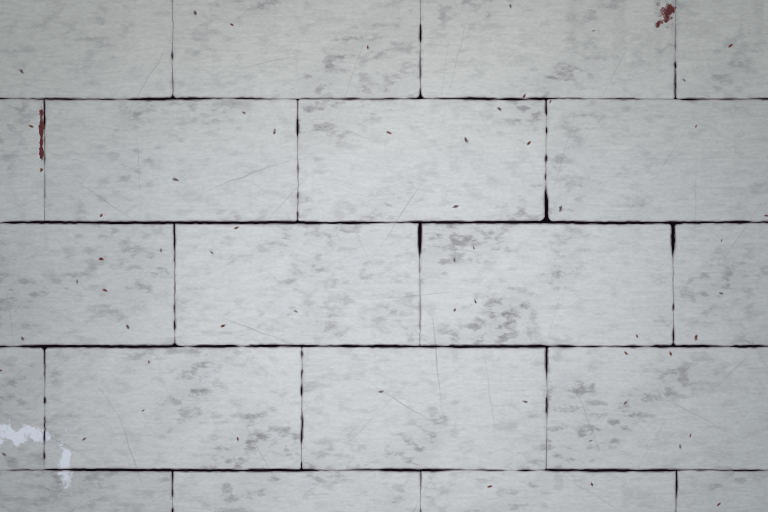
This texture is drawn by a WebGL 1 fragment shader. Its source:

```glsl
precision highp float;
uniform vec2 u_resolution;

// Layout, in canvas heights
const vec2 BLOCK = vec2(0.490, 0.2417);
const vec2 ORIGIN = vec2(0.093, 0.082);
const float JOINT_JITTER = 0.008;
const float JOINT_CLOSED = -0.0014;
const float BED_OPEN = 0.0024;
const float HEAD_OPEN = 0.0032;
const float CORNER_MAX = 0.011;

// Surface
const float GRAIN = 0.060;
const float GRIME = 0.12;
const float TONE_SPREAD = 0.018;

// Colours
const vec3 PAINT_LIGHT = vec3(0.808, 0.820, 0.832);
const vec3 PAINT_SHADE = vec3(0.605, 0.623, 0.632);
const vec3 SMUDGE = vec3(0.460, 0.460, 0.480);
const vec3 SEAM = vec3(0.280, 0.240, 0.260);
const vec3 GAP = vec3(0.060, 0.040, 0.060);
const vec3 RUST = vec3(0.270, 0.100, 0.110);
const vec3 SPLASH = vec3(0.810, 0.830, 0.900);

float hash(vec2 p) {
  vec3 q = fract(vec3(p.xyx) * 0.1031);
  q += dot(q, q.yzx + 33.33);
  return fract((q.x + q.y) * q.z);
}

float noise(vec2 p) {
  vec2 i = floor(p);
  vec2 f = fract(p);
  f = f * f * (3.0 - 2.0 * f);
  return mix(mix(hash(i), hash(i + vec2(1.0, 0.0)), f.x),
             mix(hash(i + vec2(0.0, 1.0)), hash(i + 1.0), f.x), f.y);
}

float fbm(vec2 p) {
  float sum = 0.0;
  float gain = 0.5;
  for (int i = 0; i < 5; i++) {
    sum += gain * noise(p);
    p = mat2(1.6, 1.2, -1.2, 1.6) * p + 17.3;
    gain *= 0.55;
  }
  return sum;
}

// Scattered rough ellipses, one per grid cell at most; returns coverage and a random tag
vec2 scatter(vec2 p, float cell, float chance, vec2 size, float seed) {
  vec2 id = floor(p / cell) + seed;
  vec2 spot = 0.35 + 0.3 * vec2(hash(id + 3.1), hash(id + 7.7));
  vec2 d = (fract(p / cell) - spot) * cell;
  float angle = 3.14159 * hash(id + 11.9);
  float c = cos(angle);
  float s = sin(angle);
  d = mat2(c, -s, s, c) * d;
  d.y += 0.08 * size.x * (noise(p * 40.0) - 0.5);
  vec2 radius = size * mix(0.35, 1.0, hash(id + 19.3));
  float px = 1.0 / u_resolution.y;
  float edge = (length(d / radius) - 0.6 - 0.8 * noise(p * 300.0)) * radius.y;
  float cover = 1.0 - smoothstep(-px, px, edge);
  return vec2(cover * step(hash(id), chance), hash(id + 23.5));
}

// Single rough-edged patch
float patchMask(vec2 p, vec2 centre, vec2 size) {
  float d = length((p - centre) / size) + 2.2 * (fbm(p * 60.0) - 0.5);
  return 1.0 - smoothstep(0.6, 1.1, d);
}

void main() {
  float px = 1.0 / u_resolution.y;
  vec2 p = gl_FragCoord.xy * px;
  float aspect = u_resolution.x * px;

  // Running bond with slightly uneven joints
  vec2 warp = vec2(noise(p * 17.0), noise(p * 11.0 + 40.0)) - 0.5;
  vec2 ragged = vec2(noise(p * 130.0), noise(p * 110.0 + 70.0)) - 0.5;
  vec2 g = (p + 0.002 * warp + 0.0012 * ragged - ORIGIN) / BLOCK;
  float row = floor(g.y);
  g.x -= 0.5 * mod(row, 2.0);
  vec2 joint = floor(g + 0.5);
  vec2 headId = vec2(joint.x, row);
  vec2 offset = (g - joint) * BLOCK;
  offset.x += JOINT_JITTER * (2.0 * hash(headId + 5.3) - 1.0);
  vec2 block = vec2(joint.x + step(0.0, offset.x), row);

  // Bed joints open and close; head joints are mostly shut and gape near one end
  float bedOpen = 0.75 * noise(vec2(p.x * 5.0, joint.y * 7.3));
  bedOpen += 0.5 * noise(vec2(p.x * 38.0, joint.y * 3.9));
  bedOpen = smoothstep(0.15, 0.85, bedOpen);
  float fromEnd = mix(fract(g.y), 1.0 - fract(g.y), step(0.4, hash(headId + 9.1)));
  float headOpen = 1.0 - smoothstep(0.15, 0.36, fromEnd);
  headOpen *= smoothstep(0.2, 0.6, hash(headId + 14.7));
  float crumbs = noise(vec2(p.y * 55.0, joint.x * 5.7 + row * 2.3));
  headOpen = max(headOpen, 0.65 * smoothstep(0.35, 0.95, crumbs));
  vec2 width = mix(vec2(JOINT_CLOSED), vec2(HEAD_OPEN, BED_OPEN), vec2(headOpen, bedOpen));
  vec2 edge = abs(offset) - width;
  float notch = hash(headId + 2.9 + 4.0 * joint.y);
  float corner = mix(0.0015, CORNER_MAX, notch * notch);
  float gap = max(corner, min(edge.x, edge.y)) - length(max(corner - edge, 0.0));

  // Painted face with light falling off to the sides
  float falloff = smoothstep(0.15, 1.0, length(p - vec2(0.5 * aspect, 0.43)));
  vec3 color = mix(PAINT_LIGHT, PAINT_SHADE, falloff);
  color += vec3(0.004, 0.0, -0.016) * smoothstep(0.5, 1.0, p.y);
  color += TONE_SPREAD * (hash(block + 31.0) - 0.5);
  float brush = noise(p * vec2(45.0, 240.0) + 4.0 * warp);
  color += GRAIN * (0.5 * brush + 0.5 * noise(p * vec2(190.0, 330.0)) - 0.5);

  // Soft diagonal grime broken by fine wear, and runs from the top
  vec2 slant = vec2(p.x + 0.7 * p.y, p.y - 0.7 * p.x);
  float cloud = smoothstep(0.42, 0.90, fbm(slant * vec2(4.0, 9.0) + block * 3.7));
  float wear = smoothstep(0.50, 0.85, fbm(p * vec2(45.0, 80.0)));
  float runs = smoothstep(0.5, 0.95, noise(vec2(p.x * 60.0, p.y * 6.0)));
  runs *= smoothstep(0.80, 1.0, p.y) * smoothstep(1.05, 1.2, p.x);
  color = mix(color, SMUDGE, GRIME * (cloud + wear + 4.0 * cloud * wear) + 0.35 * runs * brush);

  // Faint scratches and sparse flecks
  for (int i = 0; i < 3; i++) {
    float k = float(i);
    vec2 scratch = scatter(p + 0.07 * k, 0.19, 0.30, vec2(0.045, 0.0009), 50.0 + 13.0 * k);
    color = mix(color, SMUDGE, scratch.x * (0.10 + 0.35 * scratch.y));
    vec2 fleck = scatter(p + 0.031 * k, 0.10, 0.13, vec2(0.0048, 0.0024), 90.0 + 17.0 * k);
    color = mix(color, mix(SEAM, RUST, step(0.6, fleck.y)), 0.85 * fleck.x);
  }

  // Pale splash and rusty stains
  float splash = max(patchMask(p, vec2(0.04, 0.148), vec2(0.060, 0.022)),
                     patchMask(p, vec2(0.13, 0.09), vec2(0.016, 0.045)));
  color = mix(color, SPLASH, 0.7 * splash);
  float rust = max(patchMask(p, vec2(1.303, 0.977), vec2(0.016, 0.034)),
                   patchMask(p, vec2(0.081, 0.735), vec2(0.005, 0.050)));
  color = mix(color, RUST, 0.85 * rust);

  // Dirty rim, patchy seam line and dark opening
  float rim = 1.0 - smoothstep(0.0, 0.008, gap);
  color = mix(color, SMUDGE, 0.25 * rim * noise(p * 60.0));
  float seam = 1.0 - smoothstep(0.0008, 0.0014 + px, gap);
  color = mix(color, SEAM, seam * (0.20 + 0.35 * noise(p * 45.0 + 9.0)));
  color = mix(color, GAP, 1.0 - smoothstep(-0.8 * px, 0.6 * px, gap));

  gl_FragColor = vec4(clamp(color, 0.0, 1.0), 1.0);
}
```
